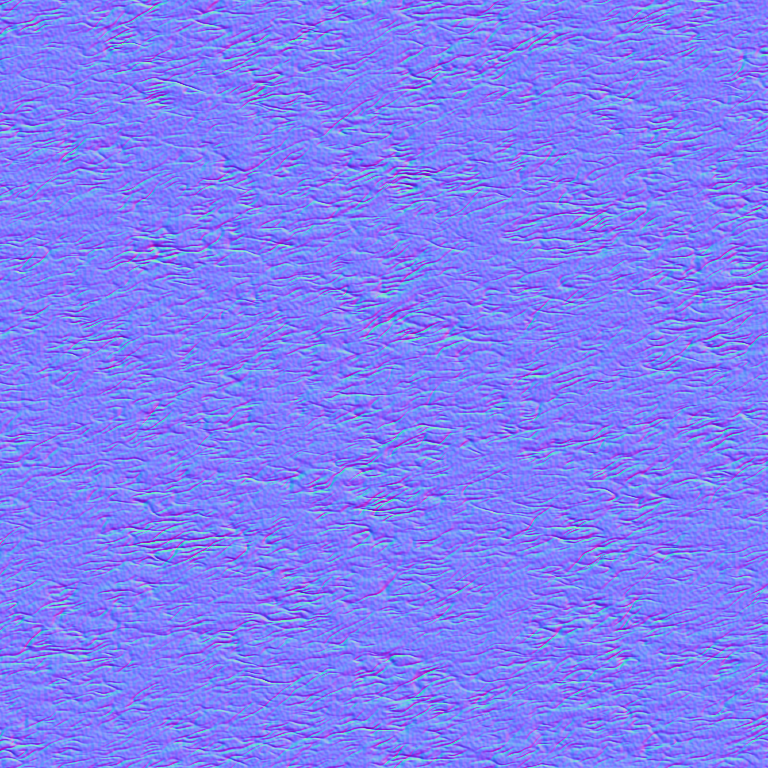
Reproduce this texture map procedurally as a WebGL 2 fragment shader.

```glsl
#version 300 es
precision highp float;

uniform vec2 u_resolution;
out vec4 fragColor;

const int   LAYERS        = 4;
const float BASE_FREQ     = 46.0;    // wrinkles across the canvas, coarsest layer
const float FREQ_GROWTH   = 1.4;
const float STRETCH       = 3.6;     // length of a wrinkle over its spacing
const float MEAN_ANGLE    = 0.24;    // rising to the right, in radians
const float ANGLE_SPREAD  = 0.26;
const float CREASE_DEPTH  = 0.0018;
const float CREASE_WIDTH  = 0.0013;
const float SWELL_SLOPE   = 0.07;    // soft relief between the creases
const float GRAIN_FREQ    = 200.0;
const float GRAIN_SLOPE   = 0.17;
const float BEND_FREQ     = 8.0;     // slow curving of the wrinkles
const float BEND_AMOUNT   = 0.008;
const float JAG_FREQ      = 55.0;    // small kinks along the wrinkles
const float JAG_AMOUNT    = 0.0032;
const vec2  PATCH_FREQ    = vec2(7.0, 15.0);
const float SAMPLE_OFFSET = 0.0008;

// Unit gradient from an integer hash of the lattice cell
vec2 gradientAt(ivec2 cell) {
    uvec2 v = uvec2(cell) * 1664525u + 1013904223u;
    v.x += v.y * 1664525u;
    v.y += v.x * 1664525u;
    v ^= v >> 16u;
    v.x += v.y * 1664525u;
    v.y += v.x * 1664525u;
    v ^= v >> 16u;
    float angle = float(v.x & 65535u) / 65536.0 * 6.28318;
    return vec2(cos(angle), sin(angle));
}

float gradientNoise(vec2 p) {
    vec2 base = floor(p);
    vec2 f = p - base;
    ivec2 cell = ivec2(base);
    vec2 u = f * f * f * (f * (f * 6.0 - 15.0) + 10.0);
    vec2 e = vec2(1.0, 0.0);
    float a = dot(gradientAt(cell), f);
    float b = dot(gradientAt(cell + ivec2(1, 0)), f - e.xy);
    float c = dot(gradientAt(cell + ivec2(0, 1)), f - e.yx);
    float d = dot(gradientAt(cell + ivec2(1, 1)), f - e.xx);
    return mix(mix(a, b, u.x), mix(c, d, u.x), u.y);
}

vec2 noisePair(vec2 p) {
    return vec2(gradientNoise(p + 13.0), gradientNoise(p + 147.0));
}

// Height of the wrinkled surface: grooves along the zero lines of stretched noise
float surfaceHeight(vec2 p) {
    float roughness = 1.0 + 1.1 * gradientNoise(p * PATCH_FREQ + 71.0);
    vec2 warped = p + BEND_AMOUNT * noisePair(p * BEND_FREQ)
                    + JAG_AMOUNT * noisePair(p * JAG_FREQ);

    float height = 0.0;
    float freq = BASE_FREQ;
    for (int i = 0; i < LAYERS; i++) {
        float layer = float(i);
        float angle = MEAN_ANGLE + ANGLE_SPREAD * sin(layer * 2.4 - 1.0);
        vec2 along = vec2(cos(angle), sin(angle));
        vec2 across = vec2(-along.y, along.x);
        vec2 q = vec2(dot(warped, along) / STRETCH, dot(warped, across)) * freq
               + 29.0 * layer;

        float ripple = gradientNoise(q);
        float distanceToCrease = ripple / (CREASE_WIDTH * freq);
        float groove = exp(-distanceToCrease * distanceToCrease);
        float broken = smoothstep(-0.15, 0.4, gradientNoise(q * vec2(0.9, 0.5) + 101.0));

        height -= CREASE_DEPTH * groove * broken * roughness;
        height += SWELL_SLOPE / freq * ripple * roughness;
        freq *= FREQ_GROWTH;
    }
    return height + GRAIN_SLOPE / GRAIN_FREQ * gradientNoise(p * GRAIN_FREQ);
}

void main() {
    vec2 uv = gl_FragCoord.xy / u_resolution;

    // Slope by central differences
    vec2 e = vec2(SAMPLE_OFFSET, 0.0);
    vec2 slope = vec2(surfaceHeight(uv + e.xy) - surfaceHeight(uv - e.xy),
                      surfaceHeight(uv + e.yx) - surfaceHeight(uv - e.yx))
               / (2.0 * SAMPLE_OFFSET);

    // Surface normal packed into colour
    vec3 normal = normalize(vec3(-slope, 1.0));
    fragColor = vec4(normal * 0.5 + 0.5, 1.0);
}
```
